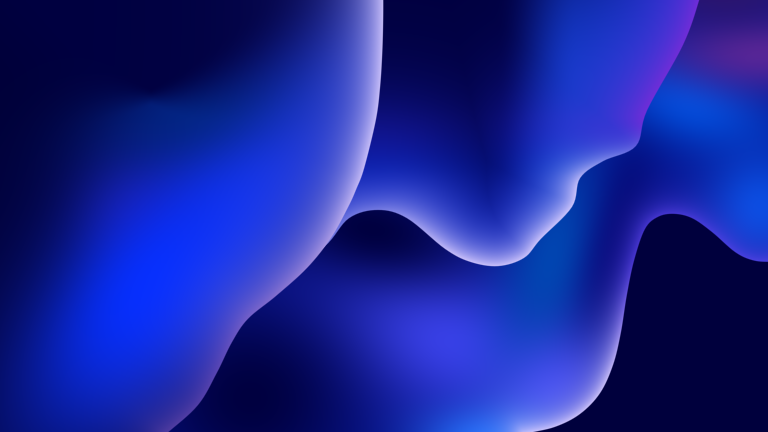
Reproduce this background procedurally as a WebGL 2 fragment shader.

```glsl
#version 300 es
precision highp float;

uniform vec2 u_resolution;
out vec4 fragColor;

const int COUNT = 18;
const vec3 NAVY = vec3(0.0, 0.0, 0.25);
const vec3 LILAC = vec3(0.86, 0.81, 1.0);

// Control points of the sheet edges, in canvas heights
const vec2 LEFT_EDGE[COUNT] = vec2[COUNT](
    vec2(.30, -.076), vec2(.384, -.005), vec2(.458, .062), vec2(.502, .137), vec2(.537, .208), vec2(.574, .262),
    vec2(.639, .315), vec2(.711, .38), vec2(.766, .449), vec2(.806, .521), vec2(.825, .563), vec2(.843, .611),
    vec2(.87, .722), vec2(.88, .8), vec2(.885, .88), vec2(.887, .954), vec2(.887, 1.02), vec2(.885, 1.1));
const vec2 UPPER_EDGE[COUNT] = vec2[COUNT](
    vec2(.66, .37), vec2(.752, .43), vec2(.808, .495), vec2(.875, .514), vec2(.942, .495), vec2(1.03, .424),
    vec2(1.088, .394), vec2(1.153, .384), vec2(1.213, .403), vec2(1.252, .447), vec2(1.324, .521), vec2(1.343, .588),
    vec2(1.396, .627), vec2(1.472, .662), vec2(1.498, .745), vec2(1.581, .896), vec2(1.62, 1.005), vec2(1.65, 1.12));
const vec2 LOWER_EDGE[COUNT] = vec2[COUNT](
    vec2(1.1, -.035), vec2(1.213, -.005), vec2(1.285, .012), vec2(1.343, .042), vec2(1.389, .09), vec2(1.419, .155),
    vec2(1.437, .229), vec2(1.451, .317), vec2(1.468, .398), vec2(1.493, .47), vec2(1.523, .498), vec2(1.56, .505),
    vec2(1.602, .495), vec2(1.648, .463), vec2(1.701, .417), vec2(1.741, .398), vec2(1.783, .394), vec2(1.85, .398));

vec2 spline(vec2 a, vec2 b, vec2 c, vec2 d, float t) {
    return b + 0.5 * t * (c - a + t * (2.0 * a - 5.0 * b + 4.0 * c - d + t * (3.0 * (b - c) + d - a)));
}

// Signed distance to a Catmull-Rom curve, positive on its left side
float curveDistance(vec2 p, vec2 pts[COUNT]) {
    float nearest = 1e3, side = 1.0;
    vec2 start = pts[1];
    for (int i = 1; i < COUNT - 2; i++) {
        for (int k = 1; k <= 8; k++) {
            vec2 end = spline(pts[i - 1], pts[i], pts[i + 1], pts[i + 2], float(k) / 8.0);
            vec2 along = end - start, rel = p - start;
            float dist = length(rel - along * clamp(dot(rel, along) / dot(along, along), 0.0, 1.0));
            if (dist < nearest) {
                nearest = dist;
                side = sign(along.x * rel.y - along.y * rel.x);
            }
            start = end;
        }
    }
    return nearest * side;
}

// Soft elliptical spot turned by an angle
float spot(vec2 p, vec2 center, vec2 radius, float angle) {
    float c = cos(angle), s = sin(angle);
    vec2 q = mat2(c, -s, s, c) * (p - center) / radius;
    return exp(-dot(q, q));
}

vec3 leftSheet(vec2 p, float d) {
    vec3 col = mix(vec3(0.0, 0.0, 0.22), vec3(0.08, 0.2, 0.88), spot(p, vec2(0.53, 0.5), vec2(0.65, 0.25), 0.9));
    col = mix(col, vec3(0.13, 0.12, 0.72), 0.6 * spot(p, vec2(0.32, 0.52), vec2(0.13), 0.0));
    col = mix(col, vec3(0.0, 0.17, 1.0), spot(p, vec2(0.35, 0.34), vec2(0.3, 0.15), 0.9));
    col = mix(col, vec3(0.0, 0.15, 0.5), 0.8 * spot(p, vec2(0.45, 0.74), vec2(0.24, 0.11), 0.25));
    // Dark cap above a soft arch
    float x = p.x - 0.35, soft = 0.02 + 0.5 * abs(x);
    col = mix(col, NAVY, smoothstep(-soft, soft, p.y - 0.775 - 1.3 * x * x));
    // Broad lift, then bright rim
    col = mix(col, vec3(0.25, 0.32, 0.95), 0.5 * exp(-d / 0.14) * smoothstep(-0.1, 0.4, p.y));
    vec3 rim = mix(vec3(0.5, 0.34, 0.74), LILAC, smoothstep(0.1, 0.65, p.y));
    return mix(col, rim, mix(0.6, 0.88, smoothstep(0.05, 0.5, p.y)) * exp(-d / 0.055));
}

vec3 upperSheet(vec2 p, float d) {
    vec3 col = mix(NAVY, vec3(0.03, 0.13, 0.76), exp(-d * d / 0.05));
    col = mix(col, vec3(0.06, 0.25, 0.82), 0.9 * smoothstep(1.15, 1.34, p.x) * smoothstep(1.35, 0.8, p.y));
    col = mix(col, vec3(0.48, 0.17, 0.85), 0.9 * exp(-d / 0.09) * smoothstep(0.6, 0.74, p.y));
    float strength = (0.5 + 0.42 * smoothstep(0.85, 1.08, p.x)) * smoothstep(0.72, 0.55, p.y);
    return mix(col, LILAC, strength * exp(-d / 0.05));
}

vec3 lowerSheet(vec2 p, float d) {
    vec3 col = vec3(0.02, 0.07, 0.55);
    col = mix(col, vec3(0.23, 0.26, 0.93), spot(p, vec2(1.03, 0.22), vec2(0.3, 0.18), -0.3));
    col = mix(col, NAVY, spot(p, vec2(0.86, 0.47), vec2(0.24, 0.12), -0.2));
    col = mix(col, NAVY, spot(p, vec2(0.58, 0.08), vec2(0.25, 0.23), 0.0));
    col = mix(col, vec3(0.0, 0.28, 0.7), 0.95 * spot(p, vec2(1.28, 0.4), vec2(0.11, 0.27), -0.25));
    col = mix(col, vec3(0.01, 0.03, 0.45), 0.9 * spot(p, vec2(1.43, 0.45), vec2(0.065, 0.28), -0.25));
    col = mix(col, vec3(0.3, 0.33, 0.98), 0.8 * spot(p, vec2(1.28, 0.1), vec2(0.15, 0.11), 0.6));
    col = mix(col, vec3(0.15, 0.46, 1.0), 0.9 * spot(p, vec2(1.13, -0.02), vec2(0.16, 0.08), 0.0));
    col = mix(col, vec3(0.0, 0.3, 0.86), spot(p, vec2(1.6, 0.76), vec2(0.2, 0.1), -0.3));
    col = mix(col, vec3(0.04, 0.3, 0.88), spot(p, vec2(1.76, 0.52), vec2(0.13, 0.14), 0.0));
    col = mix(col, vec3(0.35, 0.15, 0.6), spot(p, vec2(1.76, 0.88), vec2(0.22, 0.09), 0.0));
    col = mix(col, vec3(0.17, 0.08, 0.43), spot(p, vec2(1.68, 1.03), vec2(0.2, 0.1), 0.0));
    vec3 rim = mix(LILAC, vec3(0.4, 0.28, 0.95), smoothstep(0.1, 0.42, p.y));
    return mix(col, rim, mix(0.9, 0.65, smoothstep(0.1, 0.5, p.y)) * exp(-d / 0.035));
}

void main() {
    vec2 p = gl_FragCoord.xy / u_resolution.y;
    float edge = 0.8 / u_resolution.y;
    float left = curveDistance(p, LEFT_EDGE);
    float upper = curveDistance(p, UPPER_EDGE);
    float lower = curveDistance(p, LOWER_EDGE);

    // Stack the sheets from back to front
    vec3 col = mix(vec3(0.0, 0.0, 0.24), lowerSheet(p, max(lower, 0.0)), smoothstep(-edge, edge, lower));
    col = mix(col, upperSheet(p, max(upper, 0.0)), smoothstep(-edge, edge, upper));
    col = mix(col, leftSheet(p, max(left, 0.0)), smoothstep(-edge, edge, left));
    fragColor = vec4(col, 1.0);
}
```
